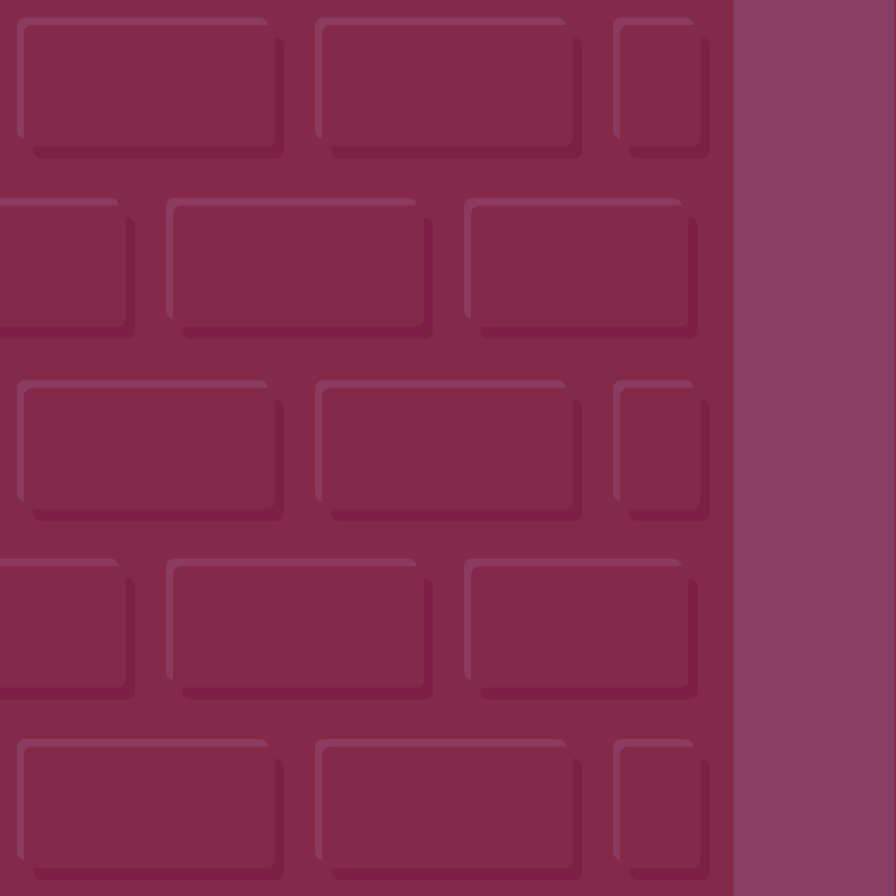
Write a three.js fragment shader that draws this pattern.

```glsl
// Embossed running-bond brick wall beside a plain vertical band.
// Each brick is one rounded box used three times: a lit copy up-left and a
// shaded copy down-right, both hidden where the face box covers them.

#define WALL_COLOR  vec3(0.514, 0.161, 0.286)
#define LIGHT_COLOR vec3(0.553, 0.228, 0.373)
#define SHADE_COLOR vec3(0.486, 0.129, 0.270)
#define BAND_COLOR  vec3(0.525, 0.242, 0.384)
#define PITCH       vec2(0.3327, 0.2013)
#define FIRST_BRICK vec2(0.0189, 0.0195)
#define BRICK_SIZE  vec2(0.2800, 0.1354)
#define FACE_SHIFT  vec2(0.0078, 0.0085)
#define SHADE_SHIFT vec2(0.0182, 0.0221)
#define CORNER      0.0095
#define BAND_SPAN   vec2(0.8184, 0.9983)
#define SOFTNESS    0.0008

varying vec2 vUv;

// Coverage of a shape from its signed distance.
float coverage(float dist) {
  return 1.0 - smoothstep(-SOFTNESS, SOFTNESS, dist);
}

// Rounded box whose upper left corner is at zero, with y pointing down.
float roundedBox(vec2 p, vec2 size) {
  vec2 q = abs(p - 0.5 * size) - 0.5 * size + CORNER;
  return length(max(q, 0.0)) + min(max(q.x, q.y), 0.0) - CORNER;
}

vec3 brickWall(vec2 p) {
  // Row and column; a small margin keeps soft edges inside their cell.
  const float margin = 0.01;
  float row = floor((p.y - FIRST_BRICK.y + margin) / PITCH.y);
  float odd = mod(row, 2.0);
  float startX = FIRST_BRICK.x + 0.5 * odd * PITCH.x;
  float column = floor((p.x - startX + margin) / PITCH.x);

  // The middle course sits slightly low.
  float slip = abs(row - 2.0) < 0.5 ? 0.0022 : 0.0;
  vec2 corner = vec2(startX + column * PITCH.x,
                     FIRST_BRICK.y + row * PITCH.y + slip);

  // The last brick of each course is cut short before the band.
  float cutX = mix(0.7740, 0.7605, odd);
  vec2 size = vec2(min(BRICK_SIZE.x, cutX - corner.x), BRICK_SIZE.y);

  vec2 local = p - corner;
  float outsideFace = 1.0 - coverage(roundedBox(local - FACE_SHIFT, size));
  float light = coverage(roundedBox(local, size)) * outsideFace;
  float shade = coverage(roundedBox(local - SHADE_SHIFT, size)) * outsideFace;

  vec3 color = mix(WALL_COLOR, SHADE_COLOR, shade);
  return mix(color, LIGHT_COLOR, light);
}

void main() {
  // Courses are counted from the top.
  vec2 p = vec2(vUv.x, 1.0 - vUv.y);
  vec3 color = brickWall(p);

  // Plain band, with a hairline of wall left at the canvas edge.
  float band = coverage(max(BAND_SPAN.x - p.x, p.x - BAND_SPAN.y));
  color = mix(color, mix(WALL_COLOR, BAND_COLOR, band), step(BAND_SPAN.x - SOFTNESS, p.x));

  gl_FragColor = vec4(color, 1.0);
}
```
